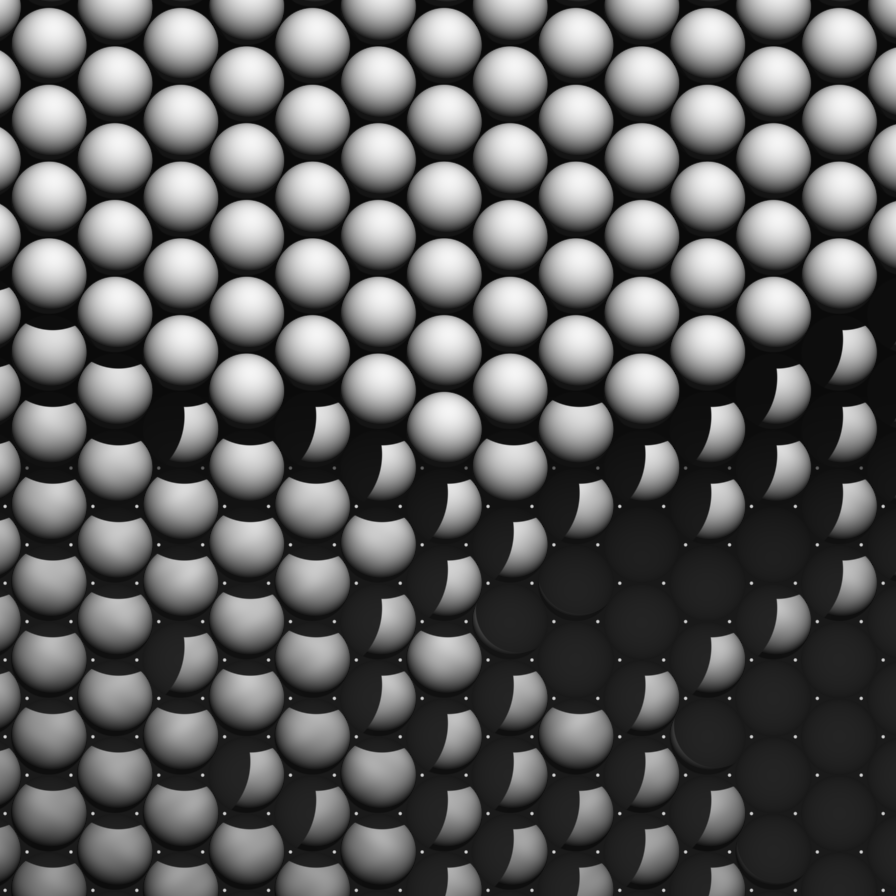
A Shadertoy shader for this pattern:

```glsl
// Hexagonally packed grey balls, a bright upper layer over a pit of shadowed balls.

const vec2 PITCH = vec2(0.0735, 0.0857); // column step, row step
const float RADIUS = 0.0422;

float hash(vec2 cell) {
    return fract(sin(dot(cell, vec2(12.9, 78.2))) * 43758.5);
}

// Offset from the nearest ball centre (xy) and its column and row (zw).
vec4 hexCell(vec2 q) {
    vec2 span = vec2(2.0 * PITCH.x, PITCH.y);
    vec2 evenId = round(q / span);
    vec2 oddId = floor(q / span) + 0.5;
    vec2 evenOffset = q - evenId * span;
    vec2 oddOffset = q - oddId * span;
    bool useEven = dot(evenOffset, evenOffset) < dot(oddOffset, oddOffset);
    vec2 id = useEven ? evenId : oddId;
    return vec4(useEven ? evenOffset : oddOffset, id.x * 2.0, id.y);
}

// Lit outside a shadow disc, in ball radii.
float outsideDisc(vec2 p, vec2 centre, float r, float blur) {
    return smoothstep(-blur, blur, length(p - centre) - r);
}

// Rows below the ragged edge of the bright layer.
float depthBelowEdge(float column, float row) {
    float side = abs(column - 6.0);
    float edge = 4.0 - side + 2.0 * step(2.5, side);
    return row - 3.0 - 0.5 * edge;
}

// Share of light that neighbouring balls let through.
float castLight(vec2 p, vec2 cell, float depth, float blur) {
    if (depth < 0.25) {
        return 1.0 - smoothstep(-blur, blur, dot(p, vec2(-0.8, -0.6)) - 0.92);
    }
    float chance = hash(cell);
    vec2 away = (cell - vec2(7.5, 7.2)) / vec2(2.4, 1.3);
    float pit = 0.9 * exp(-dot(away, away));
    float corner = smoothstep(8.5, 12.0, cell.x) * smoothstep(5.5, 8.0, cell.y);
    bool sunken = depth > 1.5 && 0.6 * hash(cell + 31.0) + pit + 0.75 * corner > 0.8;
    if (sunken) {
        // Only a sliver near the bottom may catch light
        float sliver = outsideDisc(p, vec2(0.25 * chance, 0.3), 1.12, blur);
        return 0.75 * sliver * step(0.4, chance) * step(cell.x, 11.5);
    }
    float light = outsideDisc(p, vec2(0.1, 2.1), 1.5, blur);
    bool open = cell.x / 13.0 + 0.7 * (chance - 0.5) < 0.38;
    if (!open) {
        light *= outsideDisc(p, vec2(-1.77, 0.36), 1.87, blur);
    }
    return light;
}

void mainImage(out vec4 fragColor, in vec2 fragCoord) {
    vec2 uv = fragCoord / iResolution.xy;
    vec4 ball = hexCell(vec2(uv.x - 0.0547, 0.949 - uv.y));
    vec2 offset = ball.xy;
    vec2 p = vec2(offset.x, -offset.y) / RADIUS;
    float depth = depthBelowEdge(ball.z, ball.w);
    float pixel = 1.0 / iResolution.y;
    float blur = max(0.025, pixel / RADIUS);
    float low = 1.0 - smoothstep(0.3, 0.58, uv.y);

    // Floor between the balls, with small glints at the hexagon corners
    float shade = mix(0.04, 0.10, low);
    vec2 a = abs(offset);
    float corner = min(length(a - vec2(PITCH.x * 2.0 / 3.0, 0.0)),
                       length(a - vec2(PITCH.x / 3.0, PITCH.y * 0.5)));
    float glint = 1.0 - smoothstep(0.0018 - pixel, 0.0018 + pixel, corner);

    // Rounded ball lit from above
    float height = sqrt(max(0.0, 1.0 - dot(p, p)));
    vec3 normal = vec3(p, height);
    float diffuse = max(0.0, dot(normal, normalize(vec3(0.12, 0.48, 0.86))));
    float albedo = depth < 0.25 ? 0.96 : 0.93 - 0.045 * depth;
    float mottle = sin(p.x * 5.0 + ball.w * 4.0 + sin(p.y * 4.0 + ball.z)) * sin(p.y * 3.0 + ball.z * 2.0);
    albedo += 0.035 * mottle * smoothstep(0.0, 3.0, depth);
    float lit = albedo * (0.08 + 0.92 * diffuse);
    float dim = mix(0.05, 0.09, low) + 0.05 * low * height;
    float ballShade = mix(dim, lit, castLight(p, ball.zw, depth, blur));
    float cover = 1.0 - smoothstep(1.0 - blur, 1.0 + blur, length(p));
    shade = mix(shade, ballShade, cover);

    shade = mix(shade, 0.82, glint * smoothstep(0.15, 0.5, low));
    fragColor = vec4(vec3(shade), 1.0);
}
```
